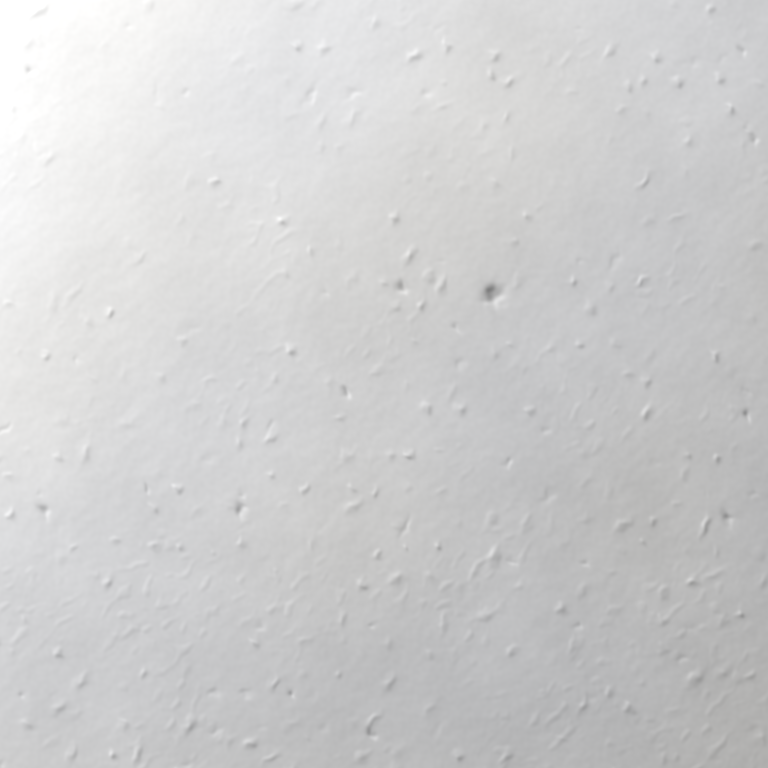
This texture is drawn by a three.js fragment shader. Its source:

```glsl
// Painted plaster wall under soft light falling from the upper left corner.
// A smooth falloff with soft blotches sets the tone; a height field of slanted
// bumps, clustered flakes, pits and gradient noise is embossed along the light.

varying vec2 vUv;

const vec2  TO_LIGHT      = vec2(-0.64, 0.77);
const float EMBOSS_STEP   = 0.0026;
const float SHADE_FLOOR   = 0.537;  // tone far from the light
const float SHADE_RANGE   = 0.48;
const float FALLOFF       = 0.58;
const float EDGE_GLOW     = 0.03;
const float BLOTCH        = 0.022;
const float BUMP_CELLS    = 23.0;
const float BUMP_HEIGHT   = 0.115;
const float BUMP_SHADOW   = 0.045;
const float FLAKE_HEIGHT  = 0.045;
const float RIPPLE_HEIGHT = 0.018;
const float PIT_CELLS     = 7.0;
const float PIT_RELIEF    = 0.23;
const float PIT_SHADOW    = 0.11;
const float GRAIN         = 0.010;
const vec2  BIG_PIT       = vec2(0.643, 0.615);
const float BIG_PIT_SIZE  = 0.0115;
const vec3  COOL_TINT     = vec3(-0.003, -0.001, 0.005);
const vec3  WARM_TINT     = vec3(0.003, 0.001, -0.004);

vec2 hash2(vec2 p) {
  vec3 q = fract(vec3(p.xyx) * vec3(0.1031, 0.1030, 0.0973));
  q += dot(q, q.yzx + 33.33);
  return fract((q.xx + q.yz) * q.zy);
}

float gradientDot(vec2 cell, vec2 offset) {
  float angle = 6.2832 * hash2(cell + 57.0).x;
  return dot(vec2(cos(angle), sin(angle)), offset);
}

float gradientNoise(vec2 p) {
  vec2 i = floor(p), f = fract(p);
  vec2 w = f * f * f * (f * (f * 6.0 - 15.0) + 10.0);
  vec2 e = vec2(1.0, 0.0);
  float low  = mix(gradientDot(i, f), gradientDot(i + e.xy, f - e.xy), w.x);
  float high = mix(gradientDot(i + e.yx, f - e.yx), gradientDot(i + e.xx, f - e.xx), w.x);
  return mix(low, high, w.y);
}

// Scattered slanted bumps, denser toward the bottom; a few are dents
float bumps(vec2 p) {
  vec2 home = floor(p * BUMP_CELLS);
  float height = 0.0;
  for (int y = -1; y <= 1; y++) {
    for (int x = -1; x <= 1; x++) {
      vec2 cell = home + vec2(float(x), float(y));
      vec2 place = hash2(cell), shape = hash2(cell + 131.0), kind = hash2(cell + 277.0);
      vec2 center = (cell + 0.1 + 0.8 * place) / BUMP_CELLS;
      float density = mix(0.85, 0.4, center.y) + 0.7 * gradientNoise(center * 5.0);
      float angle = mix(0.25, 1.4, shape.x);
      vec2 along = vec2(cos(angle), sin(angle));
      vec2 d = p - center;
      vec2 size = vec2(mix(0.0045, 0.014, shape.y * shape.y), mix(0.0036, 0.0062, place.x));
      vec2 local = vec2(dot(d, along), dot(d, vec2(-along.y, along.x))) / size;
      float strength = step(kind.x, density) * mix(0.2, 1.0, kind.y * kind.y);
      strength *= place.y < 0.2 ? -0.8 : 1.0;
      height += strength * exp(-dot(local, local));
    }
  }
  return height;
}

// Sparse small holes, plus one larger hole
float pits(vec2 p) {
  vec2 home = floor(p * PIT_CELLS);
  vec2 d = (p - BIG_PIT) / BIG_PIT_SIZE;
  float depth = 1.5 * exp(-dot(d, d));
  for (int y = -1; y <= 1; y++) {
    for (int x = -1; x <= 1; x++) {
      vec2 cell = home + vec2(float(x), float(y));
      vec2 kind = hash2(cell + 419.0);
      d = p - (cell + 0.1 + 0.8 * hash2(cell + 613.0)) / PIT_CELLS;
      d = vec2(d.x + 0.5 * d.y, d.y - 0.5 * d.x) / mix(0.004, 0.0065, kind.y);
      d.y *= 0.75;
      depth += step(kind.x, 0.3) * mix(0.3, 0.75, kind.y) * exp(-dot(d, d));
    }
  }
  return depth;
}

float surface(vec2 p) {
  vec2 warp = vec2(gradientNoise(p * 75.0), gradientNoise(p * 75.0 + 31.0));
  vec2 q = p + 0.006 * warp;
  vec2 slanted = vec2(p.x + p.y, 1.6 * (p.y - p.x));
  float ripple = gradientNoise(slanted * 28.0) + 0.6 * gradientNoise(p * 85.0 + 9.0);
  float cluster = smoothstep(0.0, 0.45, gradientNoise(p * 7.0 + 5.0) + 0.18 - 0.25 * p.y);
  float flakes = cluster * smoothstep(0.08, 0.6, gradientNoise(slanted * 32.0 + 17.0));
  return BUMP_HEIGHT * bumps(q) + FLAKE_HEIGHT * flakes
       + RIPPLE_HEIGHT * ripple - PIT_RELIEF * pits(q);
}

void main() {
  vec2 p = vUv;

  // Broad light falloff, glow at the upper left edge, soft blotches
  float distanceToLight = p.x + 1.0 - p.y;
  float tone = SHADE_FLOOR + SHADE_RANGE * exp(-FALLOFF * distanceToLight);
  tone += EDGE_GLOW * exp(-p.x * 14.0) * smoothstep(0.2, 0.8, p.y);
  tone += BLOTCH * (gradientNoise(p * 4.0 + 3.0) + 0.8 * gradientNoise(p * 10.0 + 41.0)
        + 0.6 * gradientNoise(p * 23.0 + 13.0));

  // Embossed relief, soft shadows below bumps and on the lit rim of pits
  vec2 lightStep = TO_LIGHT * EMBOSS_STEP;
  float relief = surface(p - lightStep) - surface(p + lightStep);
  tone += relief * mix(1.0, 0.8, smoothstep(0.4, 1.0, p.y));
  tone -= BUMP_SHADOW * max(bumps(p + 1.8 * lightStep), 0.0);
  tone -= PIT_SHADOW * pits(p - 1.5 * lightStep);
  tone += GRAIN * gradientNoise(p * 140.0);

  // Faint cool and warm patches
  float patchMix = smoothstep(-0.35, 0.35, gradientNoise(p * 2.6 + 7.0));
  gl_FragColor = vec4(clamp(tone + mix(COOL_TINT, WARM_TINT, patchMix), 0.0, 1.0), 1.0);
}
```
